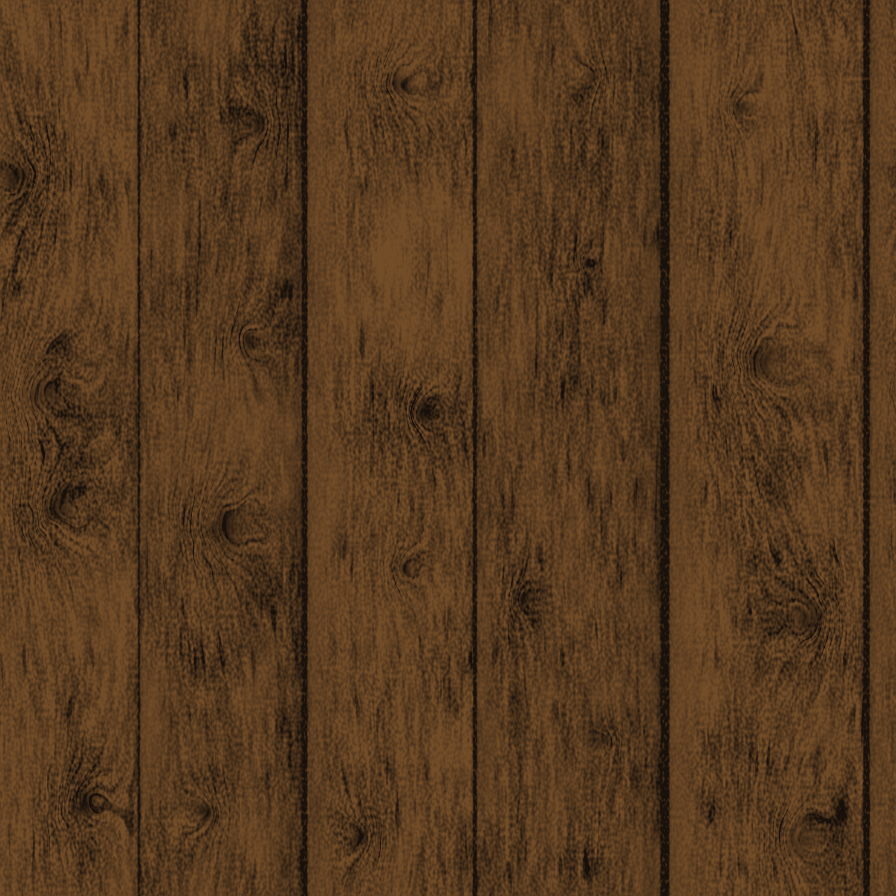
Write a Shadertoy shader that draws this texture.

```glsl
// Dark brown vertical wood planks of uneven width, with grain, knots, stains and black gaps.
#define LIGHT_WOOD vec3(0.45, 0.30, 0.157)
#define DARK_WOOD vec3(0.085, 0.057, 0.038)
#define BASE_TONE 0.80
#define STAIN_DEPTH 0.25
#define GRAIN_DEPTH 0.23
#define FIBER_DEPTH 0.32
#define SPECKLE_DEPTH 0.40
#define CRACK_DEPTH 0.38
#define RING_DEPTH 0.24
#define KNOT_DEPTH 0.50
#define KNOTS_PER_BOARD 4

const int BOARDS = 5;
const float SEAM_X[BOARDS] = float[](0.155, 0.340, 0.530, 0.742, 0.967);
const float SEAM_HALF_WIDTH[BOARDS] = float[](0.0012, 0.0030, 0.0022, 0.0050, 0.0036);

float hash(vec2 p) {
    vec3 q = fract(p.xyx * 0.1031);
    q += dot(q, q.yzx + 33.33);
    return fract((q.x + q.y) * q.z);
}

// Slope of one lattice corner; rows wrap so that the wood tiles vertically.
float corner(vec2 cell, vec2 offset, float rows) {
    float angle = 6.2832 * hash(vec2(cell.x, mod(cell.y, rows)));
    return dot(vec2(cos(angle), sin(angle)), offset);
}

float gradientNoise(vec2 p, float rows) {
    vec2 cell = floor(p), f = p - cell;
    vec2 w = f * f * f * (f * (f * 6.0 - 15.0) + 10.0);
    vec2 e = vec2(1.0, 0.0);
    return mix(mix(corner(cell, f, rows), corner(cell + e, f - e, rows), w.x),
               mix(corner(cell + e.yx, f - e.yx, rows), corner(cell + 1.0, f - 1.0, rows), w.x), w.y);
}

// Three octaves; frequency.y must be whole.
float fbm(vec2 p, vec2 frequency) {
    float sum = 0.0, amplitude = 1.0;
    for (int i = 0; i < 3; i++) {
        sum += amplitude * gradientNoise(p * frequency, frequency.y);
        frequency *= 2.0;
        amplitude *= 0.65;
    }
    return sum;
}

void mainImage(out vec4 fragColor, in vec2 fragCoord) {
    vec2 uv = fragCoord / iResolution.xy;
    float pixel = 1.0 / iResolution.x;

    // Find the board; the sliver on the right belongs to the first one.
    if (uv.x >= SEAM_X[BOARDS - 1]) uv.x -= 1.0;
    int board = 0;
    for (int i = 0; i < BOARDS - 1; i++) board += int(step(SEAM_X[i], uv.x));
    int previous = (board + BOARDS - 1) % BOARDS;
    float left = SEAM_X[previous] - (board == 0 ? 1.0 : 0.0);
    float right = SEAM_X[board];
    float id = float(board);
    float isOdd = mod(id, 2.0);
    vec2 p = uv + vec2(id * 3.7, 0.0);

    // Knots push the grain into rings and darken the wood around them.
    float bend = 0.007 * gradientNoise(p * vec2(9.0, 4.0), 4.0);
    float core = 0.0, halo = 0.0;
    for (int i = 0; i < KNOTS_PER_BOARD; i++) {
        vec2 key = vec2(float(i) + 11.0, id * 7.0 + 3.0);
        float size = mix(0.008, 0.022, hash(key)) * (board == 3 ? 0.4 : 1.0);
        vec2 center = vec2(mix(left, right, 0.25 + 0.5 * hash(key + 31.0)),
                           (float(i) + 0.15 + 0.7 * hash(key + 57.0)) / float(KNOTS_PER_BOARD));
        vec2 d = uv - center;
        d.y -= round(d.y);
        d += 0.45 * size * gradientNoise(p * vec2(45.0, 40.0), 40.0);
        vec2 k = d / size;
        float side = hash(key + 83.0) < 0.5 ? -1.0 : 1.0;
        bend += side * size * (1.8 * exp(-dot(k, k) * 0.30)
                             + 1.5 * exp(-dot(k * k, vec2(0.16, 0.025))));
        core += exp(-dot(k * k, vec2(1.9, 1.3)));
        halo += exp(-dot(k * k, vec2(0.14, 0.06)));
    }
    vec2 grainPos = p + vec2(bend, 0.0);

    // Stains, streaks, fibers, pores, short cracks and growth rings.
    float stain = fbm(p, vec2(10.0, 5.0));
    float grain = fbm(grainPos, vec2(76.0, 8.0));
    float fiber = gradientNoise(grainPos * vec2(210.0, 34.0) + 9.0, 34.0);
    float speckle = gradientNoise(p * vec2(310.0, 210.0), 210.0);
    float crack = smoothstep(0.30, 0.52, gradientNoise(grainPos * vec2(135.0, 17.0) + 5.0, 17.0));
    float ring = smoothstep(0.2, 1.0, sin(6.2832 * (grainPos.x * 105.0 + 0.5 * grain)));
    float roughness = clamp(1.0 - 0.8 * stain + 0.4 * halo, 0.5, 1.6);

    float tone = BASE_TONE - 0.07 * isOdd + STAIN_DEPTH * stain;
    tone += roughness * (GRAIN_DEPTH * grain + FIBER_DEPTH * fiber
                       + SPECKLE_DEPTH * speckle - CRACK_DEPTH * crack);
    tone -= RING_DEPTH * ring * min(halo + 0.12, 1.0) * (0.8 - speckle);
    tone -= KNOT_DEPTH * core * (0.7 + grain + speckle) + 0.12 * halo * (0.7 + 1.5 * grain);

    // Worn pale left edges, shaded right edges.
    float fromLeft = uv.x - left - SEAM_HALF_WIDTH[previous];
    float fromRight = right - uv.x - SEAM_HALF_WIDTH[board];
    float worn = 1.0 - smoothstep(0.008, 0.042, fromLeft);
    tone = mix(tone, 0.84 + 0.2 * speckle, worn * mix(0.7, 0.2, isOdd));
    tone -= 0.15 * isOdd * (1.0 - smoothstep(0.0, 0.05, fromRight));
    tone -= 0.18 * exp(-max(min(fromLeft, fromRight), 0.0) / 0.003);

    // Ragged gaps with dust inside.
    float ragged = 0.001 * gradientNoise(vec2(id, uv.y) * 190.0 + vec2(0.5, 0.0), 190.0);
    float gap = 1.0 - smoothstep(-pixel, pixel, min(fromLeft, fromRight) + ragged);
    tone = mix(tone, 0.02 + 0.8 * max(speckle, 0.0), gap);

    fragColor = vec4(mix(DARK_WOOD, LIGHT_WOOD, clamp(tone, 0.0, 1.0)), 1.0);
}
```
